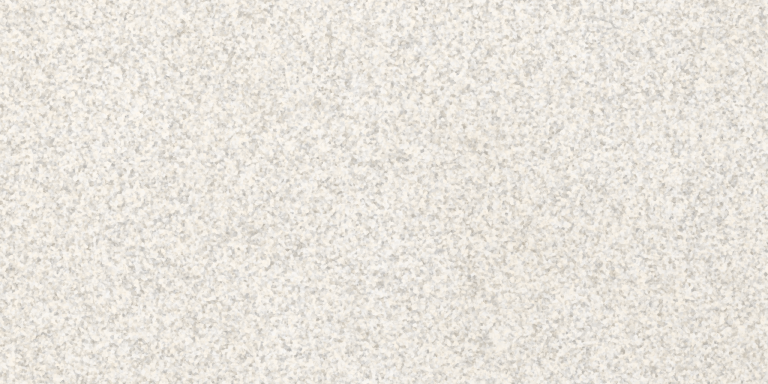
A Shadertoy shader for this texture:

```glsl
// Draws a pale cream carpet of fine, short, irregular tufts with faint worn patches.

// Integer hash: three random values in 0..1 for each cell
vec3 hash3(ivec2 cell, uint seed) {
    uvec3 v = uvec3(uint(cell.x + 4096), uint(cell.y + 4096), seed);
    v = v * 1664525u + 1013904223u;
    v.x += v.y * v.z; v.y += v.z * v.x; v.z += v.x * v.y;
    v ^= v >> 16u;
    v.x += v.y * v.z; v.y += v.z * v.x; v.z += v.x * v.y;
    return vec3(v >> 8u) / 16777216.0;
}

// Smooth value noise
float softNoise(vec2 p, uint seed) {
    ivec2 cell = ivec2(floor(p));
    vec2 f = fract(p);
    f = f * f * (3.0 - 2.0 * f);
    float low = mix(hash3(cell, seed).x, hash3(cell + ivec2(1, 0), seed).x, f.x);
    float high = mix(hash3(cell + ivec2(0, 1), seed).x, hash3(cell + ivec2(1, 1), seed).x, f.x);
    return mix(low, high, f.y);
}

// Blend of jittered, randomly turned oval tufts: x is shade, y is tint
vec2 tufts(vec2 p, uint seed) {
    ivec2 home = ivec2(floor(p));
    vec2 sum = vec2(0.0);
    float total = 0.0001;
    for (int y = -1; y <= 1; y++) {
        for (int x = -1; x <= 1; x++) {
            ivec2 cell = home + ivec2(x, y);
            vec3 place = hash3(cell, seed);
            vec3 look = hash3(cell, seed + 7u);
            vec2 d = p - vec2(cell) - place.xy;
            float angle = place.z * 3.14159;
            vec2 axis = vec2(cos(angle), sin(angle));
            float along = dot(d, axis);
            float across = dot(d, vec2(-axis.y, axis.x));
            float weight = exp(-3.0 * along * along - 8.0 * across * across);
            sum += weight * look.xy;
            total += weight;
        }
    }
    return sum / total;
}

void mainImage(out vec4 fragColor, in vec2 fragCoord) {
    vec2 uv = fragCoord / iResolution.y;

    // Two sizes of fibre, the finer one turned off the grid
    vec2 coarse = tufts(uv * 128.0, 1u);
    vec2 fine = tufts(mat2(0.8, 0.6, -0.6, 0.8) * uv * 200.0, 23u);
    float fibre = 0.6 * coarse.x + 0.4 * fine.x - 0.5;

    // Broad uneven shading, brighter toward the left and top
    float patches = softNoise(uv * 3.2, 41u) + 0.6 * softNoise(uv * 8.0 + 5.0, 43u)
                  + 0.6 * softNoise(uv * 25.0, 47u) - 1.1;
    float slope = 0.007 * (1.0 - uv.x) + 0.010 * (uv.y - 0.5);

    // Dark gaps between tufts reach further than the highlights
    float shade = 0.902 + 0.27 * fibre - 0.30 * fibre * fibre + 0.014 * patches + slope;

    // Warm cream with slight beige and grey flecks
    float warmth = 0.030 * (coarse.y - 0.5) + 0.020 * (fine.y - 0.5) - 0.006 * patches;
    vec3 color = shade + vec3(0.018, 0.0, -0.030) + warmth * vec3(0.6, 0.0, -1.0);
    fragColor = vec4(clamp(color, 0.0, 1.0), 1.0);
}
```
